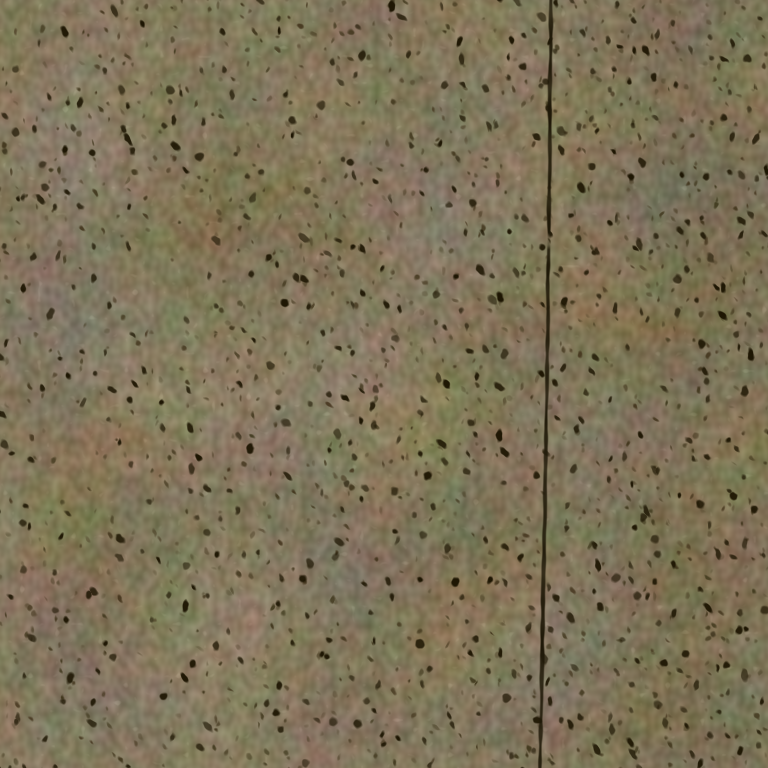
Write a Shadertoy shader that draws this texture.

```glsl
// Weathered tan stone slab, peppered with small dark pits and cut by one thin seam.
// Mottling is layered gradient noise; pits are jittered ellipses in two grids,
// and the seam is a gently bowed, near-vertical line with a worn break.

const vec3 STONE = vec3(0.520, 0.476, 0.369);
const vec3 PIT_DARK = vec3(0.115, 0.085, 0.010);
const vec3 PIT_FAINT = vec3(0.230, 0.185, 0.085);
const vec3 SEAM_COLOR = vec3(0.120, 0.095, 0.030);
const vec3 PINK_SHIFT = vec3(0.055, -0.030, 0.010);   // pink against green
const vec3 OCHRE_SHIFT = vec3(0.012, 0.008, -0.060);  // ochre against grey

const float GRAIN_FREQ = 105.0;
const float GRAIN_AMOUNT = 0.085;
const float BLOTCH_AMOUNT = 0.060;
const float CLOUD_AMOUNT = 0.050;

const float BIG_CELLS = 31.0;
const float SMALL_CELLS = 53.0;
const vec2 BIG_RADIUS = vec2(0.0030, 0.0058);    // smallest, largest
const vec2 SMALL_RADIUS = vec2(0.0018, 0.0036);
const float BIG_CHANCE = 0.60;
const float SMALL_CHANCE = 0.47;
const float PIT_SOFTNESS = 0.0017;
const float PIT_LEAN = 0.28;                     // radians from vertical
const float PIT_LEAN_SPREAD = 1.5;

const float SEAM_HALF_WIDTH = 0.0023;
const float SEAM_BREAK_Y = 0.686;

vec2 hash22(vec2 p) {
    vec3 q = fract(p.xyx * vec3(0.1031, 0.1030, 0.0973));
    q += dot(q, q.yzx + 33.33);
    return fract((q.xx + q.yz) * q.zy);
}

float cornerSlope(vec2 cell, vec2 offset) {
    float angle = 6.2832 * hash22(cell + 71.0).x;
    return dot(vec2(cos(angle), sin(angle)), offset);
}

float gradientNoise(vec2 p) {
    vec2 i = floor(p), f = fract(p);
    vec2 u = f * f * f * (f * (f * 6.0 - 15.0) + 10.0);
    vec2 e = vec2(1.0, 0.0);
    float low = mix(cornerSlope(i, f), cornerSlope(i + e, f - e), u.x);
    float high = mix(cornerSlope(i + e.yx, f - e.yx), cornerSlope(i + 1.0, f - 1.0), u.x);
    return mix(low, high, u.y);
}

// Pits are more crowded towards the right and in loose clusters.
float pitCrowding(vec2 p) {
    return 0.78 + 0.38 * smoothstep(0.1, 0.8, p.x) + 0.75 * gradientNoise(p * 7.0 + 40.0);
}

// Coverage of one grid of pits; each has its own size, stretch, lean and depth.
float pitLayer(vec2 p, float cells, vec2 radiusRange, float chance, float minDepth, float seed) {
    vec2 home = floor(p * cells);
    float cover = 0.0;
    for (int y = -1; y <= 1; y++) {
        for (int x = -1; x <= 1; x++) {
            vec2 cell = home + vec2(x, y);
            vec2 place = hash22(cell + seed);
            vec2 form = hash22(cell + seed + 137.0);
            vec2 fate = hash22(cell + seed + 291.0);
            vec2 center = (cell + place) / cells;
            if (fate.x > chance * pitCrowding(center)) continue;

            float lean = PIT_LEAN + (form.x - 0.5) * PIT_LEAN_SPREAD;
            float c = cos(lean), s = sin(lean);
            vec2 d = mat2(c, -s, s, c) * (p - center);
            float radius = mix(radiusRange.x, radiusRange.y, form.y * form.y);
            float stretch = mix(1.0, 1.55, fract(form.x * 7.3 + form.y));
            float dist = length(d * vec2(stretch, 1.0 / stretch)) - radius;
            float depth = mix(minDepth, 1.0, fate.y);
            cover = max(cover, depth * (1.0 - smoothstep(-PIT_SOFTNESS, PIT_SOFTNESS, dist)));
        }
    }
    return cover;
}

vec3 stoneColor(vec2 p) {
    float grain = gradientNoise(p * GRAIN_FREQ * vec2(1.0, 0.75));
    float blotch = gradientNoise(p * vec2(46.0, 34.0) + 13.0);
    float cloud = gradientNoise(p * 5.0 + 27.0);
    float pink = gradientNoise(p * 11.0 + 55.0) + 0.8 * gradientNoise(p * 38.0 + 90.0);
    float ochre = gradientNoise(p * 6.0 + 33.0) + 0.6 * gradientNoise(p * 27.0 + 61.0);
    float fleck = smoothstep(0.36, 0.62, gradientNoise(p * 88.0 + 19.0));

    vec3 color = STONE + GRAIN_AMOUNT * grain + BLOTCH_AMOUNT * blotch + CLOUD_AMOUNT * cloud;
    color += PINK_SHIFT * pink + OCHRE_SHIFT * ochre + 0.06 * fleck;
    return color - 0.022 * smoothstep(0.35, 1.0, p.x);
}

float seamCover(vec2 p) {
    float path = 0.703 + 0.021 * p.y - 0.0065 * p.y * p.y;
    path += 0.0013 * gradientNoise(vec2(p.y * 24.0, 3.5));
    float width = SEAM_HALF_WIDTH * (1.0 + 0.6 * gradientNoise(vec2(p.y * 45.0, 8.5)));
    float line = 1.0 - smoothstep(-0.0014, 0.0014, abs(p.x - path) - width);
    float worn = 0.9 + 0.25 * gradientNoise(vec2(p.y * 30.0, 17.5));
    return line * clamp(worn, 0.0, 1.0) * mix(0.3, 1.0, smoothstep(0.004, 0.012, abs(p.y - SEAM_BREAK_Y)));
}

void mainImage(out vec4 fragColor, in vec2 fragCoord) {
    vec2 p = fragCoord / iResolution.y;
    vec3 color = stoneColor(p);

    // Ragged pit outlines
    vec2 ragged = p + 0.0022 * vec2(gradientNoise(p * 130.0 + 7.0), gradientNoise(p * 130.0 + 47.0));
    float faint = pitLayer(ragged, SMALL_CELLS, SMALL_RADIUS, SMALL_CHANCE, 0.25, 11.0);
    float deep = pitLayer(ragged, BIG_CELLS, BIG_RADIUS, BIG_CHANCE, 0.55, 503.0);
    color = mix(color, PIT_FAINT + 0.6 * PINK_SHIFT * gradientNoise(p * 22.0), 0.85 * faint);
    color = mix(color, PIT_DARK, deep);

    color = mix(color, SEAM_COLOR, seamCover(p));
    fragColor = vec4(clamp(color, 0.0, 1.0), 1.0);
}
```
